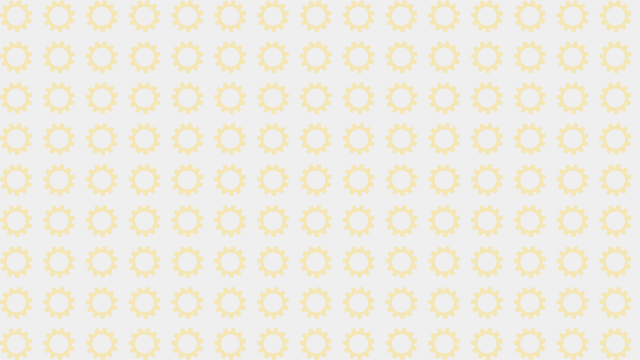
This pattern is drawn by a WebGL 1 fragment shader. Its source:

```glsl
precision highp float;

uniform vec2 u_resolution;

// Lengths are fractions of the canvas height.
const vec3 BACKGROUND = vec3(0.937, 0.937, 0.937);
const vec3 GEAR_COLOR = vec3(0.960, 0.902, 0.710);
const vec2 PITCH = vec2(0.1189, 0.1138);
const vec2 FIRST_CENTER = vec2(0.0450, 0.9552);
const float HOLE_RADIUS = 0.0264;
const float ROOT_RADIUS = 0.0356;
const float TIP_RADIUS = 0.0446;
const float TOOTH_HALF_WIDTH = 0.0065;
const float TOOTH_TAPER = 0.15;
const float TOOTH_CORNER = 0.0020;
const float TOOTH_COUNT = 11.0;
const float TOOTH_ANGLE = -1.50;
const float TAU = 6.2831853;

float roundedBox(vec2 p, vec2 halfSize, float corner) {
  vec2 d = abs(p) - halfSize + corner;
  return length(max(d, 0.0)) + min(max(d.x, d.y), 0.0) - corner;
}

float gearDistance(vec2 p) {
  float radius = length(p);

  // Fold the plane onto one tooth pointing along +x.
  float sector = TAU / TOOTH_COUNT;
  float angle = atan(p.y, p.x + step(radius, 0.0) * 1e-6) - TOOTH_ANGLE;
  angle -= sector * floor(angle / sector + 0.5);
  vec2 q = radius * vec2(cos(angle), sin(angle));

  // The tooth starts inside the rim and narrows towards its tip.
  float base = 0.5 * (HOLE_RADIUS + ROOT_RADIUS);
  float middle = 0.5 * (base + TIP_RADIUS);
  float halfLength = 0.5 * (TIP_RADIUS - base);
  float halfWidth = TOOTH_HALF_WIDTH - TOOTH_TAPER * (q.x - middle);
  float tooth = roundedBox(q - vec2(middle, 0.0),
                           vec2(halfLength, halfWidth), TOOTH_CORNER);

  float body = min(radius - ROOT_RADIUS, tooth);
  return max(body, HOLE_RADIUS - radius);
}

void main() {
  vec2 uv = gl_FragCoord.xy / u_resolution.y;
  float pixel = 1.0 / u_resolution.y;

  // Cells are centred on the gears.
  vec2 p = uv - FIRST_CENTER;
  p -= PITCH * floor(p / PITCH + 0.5);

  float coverage = clamp(0.5 - gearDistance(p) / pixel, 0.0, 1.0);
  gl_FragColor = vec4(mix(BACKGROUND, GEAR_COLOR, coverage), 1.0);
}
```
